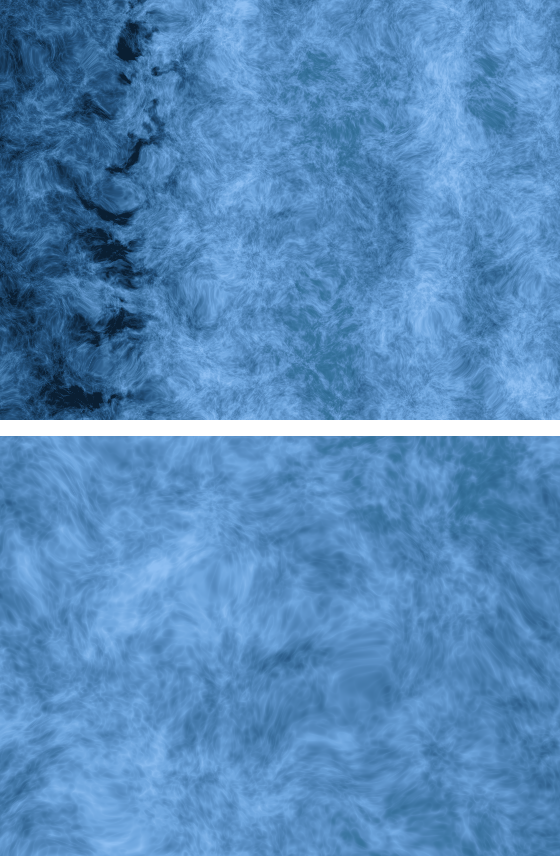
Top: the whole. Bottom: its middle third, enlarged.
Reproduce this texture procedurally as a Shadertoy shader.

```glsl
const vec3 RAMP[6] = vec3[6](
    vec3(0.04, 0.12, 0.20), vec3(0.10, 0.25, 0.39), vec3(0.16, 0.35, 0.53),
    vec3(0.25, 0.46, 0.65), vec3(0.34, 0.55, 0.76), vec3(0.43, 0.65, 0.87));
const vec3 TEAL = vec3(0.19, 0.45, 0.60);
const vec3 SPRAY = vec3(0.56, 0.75, 0.95);

// Unit gradient from an integer lattice hash
vec2 gradientAt(vec2 cell) {
    uvec2 k = uvec2(ivec2(cell) + 4096);
    uint h = k.x * 73857u ^ k.y * 19349u;
    h = (h ^ (h >> 15u)) * 40503u;
    h = (h ^ (h >> 13u)) * 60493u;
    h ^= h >> 16u;
    float angle = float(h & 65535u) * 6.28318 / 65536.0;
    return vec2(cos(angle), sin(angle));
}

float gradientNoise(vec2 p) {
    vec2 i = floor(p), f = p - i;
    vec2 u = f * f * f * (f * (f * 6.0 - 15.0) + 10.0);
    vec2 e = vec2(1.0, 0.0);
    float low = mix(dot(gradientAt(i), f), dot(gradientAt(i + e), f - e), u.x);
    float high = mix(dot(gradientAt(i + e.yx), f - e.yx),
                     dot(gradientAt(i + 1.0), f - 1.0), u.x);
    return mix(low, high, u.y);
}

float fbm(vec2 p, int octaves, float gain) {
    mat2 turn = mat2(1.6, 1.2, -1.2, 1.6);
    float sum = 0.0, amp = 1.0;
    for (int i = 0; i < octaves; i++) {
        sum += amp * gradientNoise(p);
        p = turn * p + 7.3;
        amp *= gain;
    }
    return sum;
}

// Thin bright creases, averaged over octaves to 0..1
float filaments(vec2 p, int octaves, float gain) {
    mat2 turn = mat2(1.6, 1.2, -1.2, 1.6);
    float sum = 0.0, amp = 1.0, total = 0.0;
    for (int i = 0; i < octaves; i++) {
        float crease = max(1.0 - 2.3 * abs(gradientNoise(p)), 0.0);
        sum += amp * crease * crease;
        total += amp;
        p = turn * p + 3.7;
        amp *= gain;
    }
    return sum / total;
}

float band(float x, float center, float width) {
    float d = (x - center) / width;
    return exp(-d * d);
}

vec2 swirl(vec2 p, float scale, float strength) {
    return p + strength * vec2(fbm(p * scale + 11.0, 3, 0.5),
                               fbm(p * scale + 37.0, 3, 0.5));
}

// Broad lightness across the wake: dark edge, then upright foam lanes
float wakeProfile(float x) {
    float water = mix(0.20, 0.73, smoothstep(-0.02, 0.48, x));
    return water + 0.21 * band(x, 0.55, 0.07)
                 + 0.27 * band(x, 1.04, 0.065)
                 + 0.16 * band(x, 1.26, 0.05);
}

vec3 ramp(float tone) {
    float t = clamp(tone, 0.0, 1.0) * 5.0;
    int i = min(int(t), 4);
    return mix(RAMP[i], RAMP[i + 1], t - float(i));
}

void mainImage(out vec4 fragColor, in vec2 fragCoord) {
    vec2 p = fragCoord / iResolution.y;
    p.x += 0.5 * (4.0 / 3.0 - iResolution.x / iResolution.y);
    vec2 q = swirl(p, 5.0, 0.05);
    vec2 r = swirl(q, 14.0, 0.012);

    // Foam lanes and churning clouds
    float laneX = p.x + 0.06 * fbm(p * vec2(3.0, 2.2) + 5.0, 5, 0.55);
    float clouds = fbm(r * 5.0, 6, 0.62);
    float tone = wakeProfile(laneX) + 0.30 * clouds;

    // Open dark pools along a leaning streak
    float streak = band(laneX, 0.23 + 0.12 * p.y, 0.11);
    float pools = smoothstep(0.0, 0.36, fbm(r * vec2(8.0, 11.0) + 21.0, 5, 0.55));
    tone -= 0.62 * streak * pools;

    // Fine lacy foam, strongest over the darker water
    float openWater = 1.0 - smoothstep(0.15, 0.75, laneX);
    float lace = filaments(r * 10.0 + 2.0, 5, 0.82);
    tone += (lace - 0.37) * mix(0.48, 0.72, openWater);

    // Droplet grain, fading in the smooth pools
    float grain = fbm(q * 42.0, 3, 0.9);
    tone += 0.17 * grain * smoothstep(0.0, 0.55, tone);

    // Teal hollows on the right, pale spray on the crests
    vec3 color = ramp(tone);
    float hollow = smoothstep(0.05, 0.4, fbm(q * 3.2 + 50.0, 3, 0.5));
    hollow *= smoothstep(0.5, 0.75, p.x) * (1.0 - smoothstep(0.55, 0.82, tone));
    color = mix(color, TEAL, 0.6 * hollow);
    color = mix(color, SPRAY, smoothstep(0.96, 1.32, tone));
    fragColor = vec4(color, 1.0);
}
```
